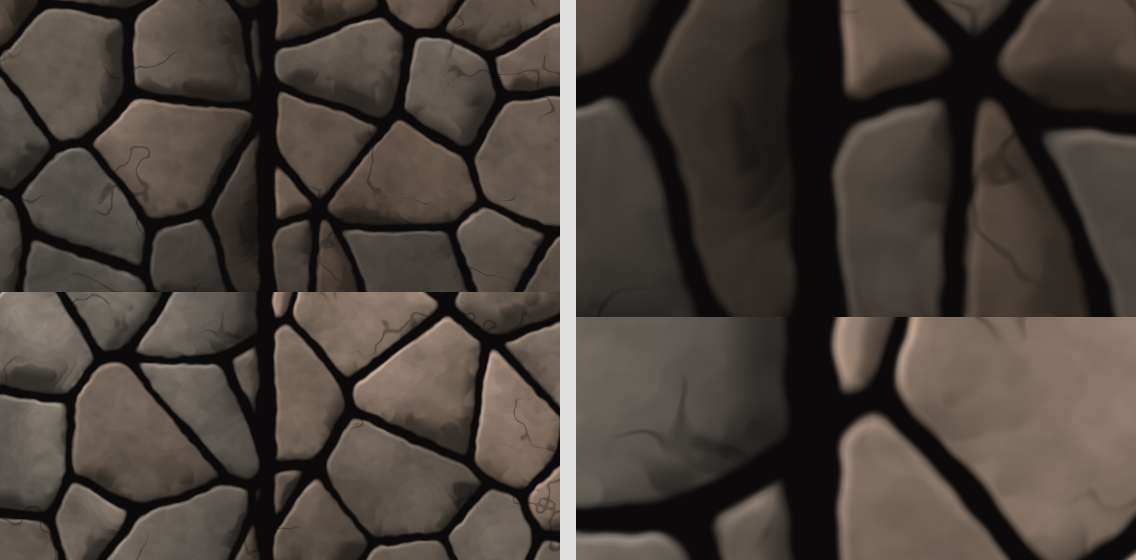
Left, the full canvas; right, a detail of the centre.
Write a Shadertoy shader that draws this texture.

```glsl
#define SCALE 5.2
#define SIZE_SPREAD 0.34
#define GAP 0.0058
#define ROUNDING 0.0055
#define WARP 0.022
#define SEAM vec2(0.477, 0.478)
#define SEAM_WIDTH 0.007
#define BROWN vec3(0.445, 0.378, 0.328)
#define GREY vec3(0.400, 0.378, 0.355)
#define GROUT vec3(0.042, 0.037, 0.036)
#define LIGHT_DIR vec2(-0.55, 0.835)

vec2 hash2(vec2 p) {
    vec2 q = vec2(dot(p, vec2(127.1, 311.7)), dot(p, vec2(269.5, 183.3)));
    return fract(sin(q) * 43758.5453);
}

float noise(vec2 p) {
    vec2 i = floor(p), f = fract(p);
    f = f * f * (3.0 - 2.0 * f);
    return mix(mix(hash2(i).x, hash2(i + vec2(1, 0)).x, f.x),
               mix(hash2(i + vec2(0, 1)).x, hash2(i + vec2(1, 1)).x, f.x), f.y);
}

float fbm(vec2 p) {
    float sum = 0.0, amp = 0.533;
    for (int i = 0; i < 4; i++) {
        sum += amp * noise(p);
        p = mat2(1.6, 1.2, -1.2, 1.6) * p + 7.3;
        amp *= 0.5;
    }
    return sum;
}

// Stone seed: position in xy, size weight in z
vec3 seed(vec2 cell) {
    return vec3(cell + 0.08 + 0.84 * hash2(cell), SIZE_SPREAD * hash2(cell + 31.7).x);
}

// Weighted Voronoi with rounded corners; the seam counts as one more edge
float stoneEdge(vec2 p, float seamDist, float side, out vec2 outward, out vec2 id) {
    mat2 turn = mat2(0.85, 0.527, -0.527, 0.85);
    vec2 q = turn * p * SCALE, base = floor(q);
    float best = 1e3;
    vec3 own = vec3(0.0);
    for (int y = -2; y <= 2; y++)
    for (int x = -2; x <= 2; x++) {
        vec2 cell = base + vec2(x, y);
        vec3 s = seed(cell);
        float power = dot(s.xy - q, s.xy - q) - s.z;
        if (power < best) { best = power; own = s; id = cell; }
    }
    float sum = exp(-seamDist / ROUNDING);
    outward = vec2(-side, 0.0) * sum;
    for (int y = -2; y <= 2; y++)
    for (int x = -2; x <= 2; x++) {
        if (x == 0 && y == 0) continue;
        vec3 s = seed(id + vec2(x, y));
        vec2 across = s.xy - own.xy;
        float power = dot(s.xy - q, s.xy - q) - s.z;
        float d = (power - best) / (2.0 * length(across)) / SCALE;
        float w = exp(-d / ROUNDING);
        sum += w;
        outward += w * (normalize(across) * turn);
    }
    sum = max(sum, 1e-30);
    outward /= sum;
    return -ROUNDING * log(sum);
}

// Broad light falling differently on the upper and lower walls
float wallLight(vec2 uv, float upper, float left) {
    float high = 0.86 * mix(0.8, 1.0, smoothstep(SEAM.y, 0.68, uv.y));
    float low = mix(0.88, 1.17, smoothstep(0.0, SEAM.y, uv.y));
    float shadow = left * smoothstep(0.2, SEAM.x, uv.x);
    return mix(low, high, upper) * (1.0 - shadow * mix(0.24, 0.38, upper));
}

void mainImage(out vec4 fragColor, in vec2 fragCoord) {
    vec2 uv = fragCoord / iResolution.xy;

    // Four wall sections split by a straight joint and a ragged fissure
    float upper = step(SEAM.y, uv.y);
    float wobble = 0.014 * (fbm(vec2(uv.y * 13.0, upper * 9.0)) - 0.5);
    float offset = uv.x - SEAM.x - wobble;
    float side = offset < 0.0 ? -1.0 : 1.0;
    float left = 0.5 - 0.5 * side;
    float seamDist = max(abs(offset) - SEAM_WIDTH * (0.6 + noise(uv.yy * 25.0)), 0.0);
    vec2 p = uv + vec2(left * 5.7, upper * 8.3);

    // Stone outline
    vec2 warp = vec2(fbm(p * 9.0), fbm(p * 9.0 + 40.0)) - 0.5;
    vec2 chips = vec2(noise(p * 75.0), noise(p * 75.0 + 20.0)) - 0.5;
    vec2 outward, id;
    float d = stoneEdge(p + WARP * warp + 0.003 * chips, seamDist, side, outward, id);
    float inset = d - GAP * (0.6 + 0.8 * noise(p * 11.0 + 3.0));
    float mask = smoothstep(-0.0015, 0.0025, inset);
    float lit = dot(outward, LIGHT_DIR);

    // Painted patches, grain and stone tint
    vec2 tone = hash2(id + 5.3);
    float patches = fbm(p * 10.0 + tone * 6.0) * 8.0;
    float facet = (floor(patches) + smoothstep(0.3, 0.7, fract(patches))) / 8.0;
    float grain = fbm(p * vec2(42.0, 55.0));
    vec3 color = mix(BROWN, GREY, clamp(tone.x * 0.8 + left * 0.3 - 0.1, 0.0, 1.0));
    color *= 0.88 + 0.22 * tone.y;
    color *= 1.0 + 0.5 * (facet - 0.5) + 0.18 * (grain - 0.5);

    // Hairline cracks
    float vein = abs(fbm(p * 8.0 + 60.0) - 0.5);
    float crack = (1.0 - smoothstep(0.0, 0.016, vein)) * smoothstep(0.48, 0.68, noise(p * 12.0));
    color *= 1.0 - 0.28 * crack;

    // Chipped bevel, shaded lower sides and bright upper rims
    float bevel = 1.0 - smoothstep(0.0, 0.034, inset + 0.09 * (facet - 0.5));
    color *= 1.0 - 0.45 * bevel * (1.0 - smoothstep(-0.8, 0.25, lit));
    color *= 1.0 + 0.14 * lit * exp(-max(inset, 0.0) / 0.03);
    float rim = smoothstep(0.0, 0.003, inset) * (1.0 - smoothstep(0.004, 0.011, inset));
    color *= 1.0 + 0.38 * rim * max(lit, 0.0) * (0.4 + noise(p * 30.0));
    color *= mix(0.55, 1.0, smoothstep(0.0, 0.006, inset));

    color *= wallLight(uv, upper, left);
    fragColor = vec4(mix(GROUT, color, mask), 1.0);
}
```
